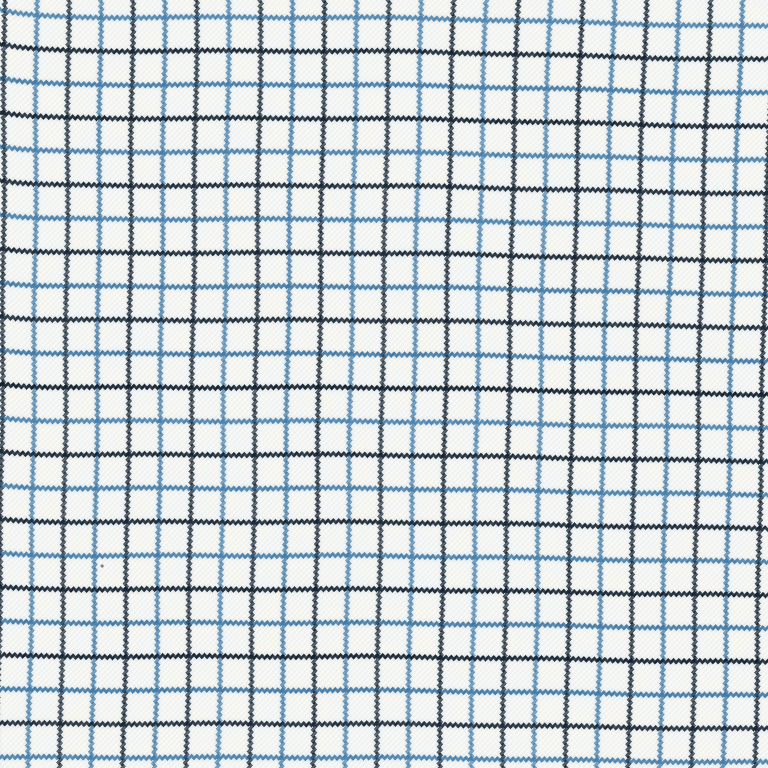
Reproduce this texture procedurally as a three.js fragment shader.

```glsl
varying vec2 vUv;

float hash(float n) {
  return fract(sin(n * 12.9898) * 43758.5453);
}

// Triangle wave from -1 to 1
float zigzag(float a) {
  return abs(fract(a) - 0.5) * 4.0 - 1.0;
}

// Cloth coordinates: one unit per dark-to-dark repeat, with the sag of the fabric
vec2 drape(vec2 p) {
  float shift = -0.0043 + 0.0193 * p.y - 0.0094 * p.y * p.y;
  float pitch = 0.0823 + 0.0013 * p.y * p.y * p.y;
  float sag = smoothstep(0.42, 1.05, p.x) * (0.0065 + 0.0055 * p.y);
  sag -= 0.010 * exp(-p.x * 30.0) * p.y;
  vec2 g = vec2((p.x - shift) / pitch, (1.0 - p.y - 0.0664 - sag) / 0.0876);
  g.x += 0.010 * sin(p.y * 23.0 + p.x * 9.0);
  g.y += 0.008 * sin(p.x * 27.0 + p.y * 7.0);
  return g;
}

// Toothed yarn coverage: across is the stripe axis, along runs down its length
float yarn(float across, float along, float halfWidth) {
  float d = (fract(across * 2.0 + 0.5) - 0.5) * 0.5;
  d += 0.019 * zigzag(along * 12.0);
  return 1.0 - smoothstep(halfWidth - 0.012, halfWidth + 0.014, abs(d));
}

// Dark and blue stripes alternate, each with a slight change of dye
vec3 dye(float across, float seed) {
  float id = floor(across * 2.0 + 0.5);
  vec3 navy = vec3(0.09, 0.14, 0.19);
  vec3 blue = vec3(0.27, 0.49, 0.66);
  return mix(navy, blue, mod(id, 2.0)) + 0.05 * (hash(id + seed) - 0.5);
}

void main() {
  vec2 g = drape(vUv);
  vec2 thread = g * 12.0;

  // Off-white ground with faint twill and uneven warm and cool tints
  float twill = sin(6.2832 * (thread.x + thread.y));
  float cross = sin(6.2832 * thread.x) * sin(6.2832 * thread.y);
  float tint = sin(g.x * 5.1 + 2.0 * sin(g.y * 3.7)) * sin(g.y * 6.3 + 1.5 * sin(g.x * 4.3));
  vec3 color = vec3(0.958, 0.963, 0.952);
  color += 0.014 * twill + 0.012 * cross;
  color += tint * vec3(0.008, 0.001, -0.009);

  // Soft bleed of dye beside the stripes
  vec2 away = abs(fract(g * 2.0 + 0.5) - 0.5) * 0.5;
  vec2 bleed = exp(-away * away * 420.0);
  color -= vec3(0.10, 0.075, 0.05) * max(bleed.x, bleed.y);

  // Fibre irregularity along the yarns
  float fibre = 0.5 + 0.25 * sin(thread.x * 2.3 + 1.7 * sin(thread.y * 0.9))
              + 0.25 * sin(thread.y * 2.9 + 1.3 * sin(thread.x * 1.1));

  // Vertical yarns are broken by the twill, horizontal ones are more solid
  float warp = yarn(g.x, g.y, 0.031) * (0.82 + 0.13 * twill - 0.10 * fibre);
  float weft = yarn(g.y, g.x, 0.029) * (0.94 - 0.05 * twill - 0.12 * fibre);
  vec3 warpDye = dye(g.x, 3.0);
  vec3 weftDye = dye(g.y, 41.0);
  color = mix(color, warpDye, warp);
  color = mix(color, mix(weftDye, min(weftDye, warpDye), warp * 0.6), weft);

  // One stray speck of lint
  float speck = 1.0 - smoothstep(0.001, 0.003, distance(vUv, vec2(0.133, 0.263)));
  color = mix(color, vec3(0.35, 0.37, 0.40), speck * 0.8);

  gl_FragColor = vec4(clamp(color, 0.0, 1.0), 1.0);
}
```
